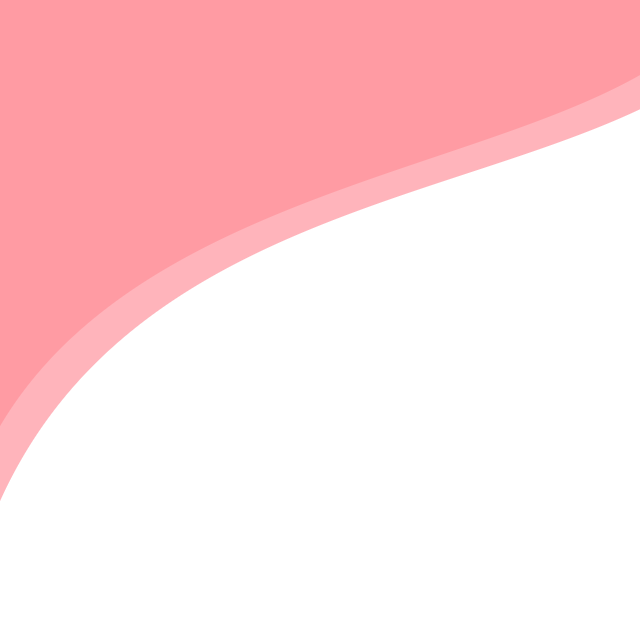
A Shadertoy shader for this background:

```glsl
// Draws a coral wave in the upper left with a paler band along its edge, on white.

const vec3 WHITE = vec3(1.0);
const vec3 PALE_PINK = vec3(1.0, 0.706, 0.733);
const vec3 CORAL = vec3(1.0, 0.608, 0.639);

// Cubic Bezier value at t, on one axis
float bezier(vec4 p, float t) {
    float s = 1.0 - t;
    return dot(p, vec4(s * s * s, 3.0 * s * s * t, 3.0 * s * t * t, t * t * t));
}

// Derivative of the cubic Bezier at t
float bezierSlope(vec4 p, float t) {
    float s = 1.0 - t;
    return 3.0 * dot(p.yzw - p.xyz, vec3(s * s, 2.0 * s * t, t * t));
}

// Bisects for the parameter where a rising curve reaches x
float solveBezier(vec4 xs, float x) {
    float t = 0.5;
    float stepSize = 0.25;
    for (int i = 0; i < 20; i++) {
        t += bezier(xs, t) < x ? stepSize : -stepSize;
        stepSize *= 0.5;
    }
    return t;
}

// Smooth coverage of the region above a curve
float coverAbove(vec2 uv, vec4 xs, vec4 ys, vec2 canvas) {
    float t = solveBezier(xs, uv.x);
    vec2 tangent = vec2(bezierSlope(xs, t), bezierSlope(ys, t)) * canvas;
    float rise = (uv.y - bezier(ys, t)) * canvas.y;
    float dist = rise * tangent.x / length(tangent);
    return clamp(dist + 0.5, 0.0, 1.0);
}

void mainImage(out vec4 fragColor, in vec2 fragCoord) {
    vec2 canvas = iResolution.xy;
    vec2 uv = fragCoord / canvas;

    // Outer pale wave, then the inner coral wave
    float outerWave = coverAbove(uv, vec4(0.0, 0.195, 0.6875, 1.0),
                                 vec4(0.202, 0.6414, 0.676, 0.826), canvas);
    float innerWave = coverAbove(uv, vec4(0.0, 0.208, 0.729, 1.0),
                                 vec4(0.3214, 0.680, 0.7238, 0.8805), canvas);

    vec3 color = mix(WHITE, PALE_PINK, outerWave);
    color = mix(color, CORAL, innerWave);
    fragColor = vec4(color, 1.0);
}
```
